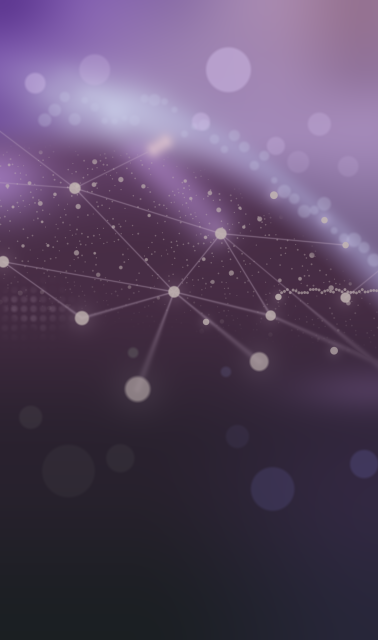
This background is drawn by a Shadertoy shader. Its source:

```glsl
// A violet haze over a dark hillside, crossed by a network of glowing nodes.
// Layers: sky gradient, hill and crest glow, hashed dust, bokeh, links, nodes.
// Lengths are in canvas heights, with the origin at the lower left.
#define DUST_GAIN 0.65
#define LINK_GAIN 0.34
#define NODE_GAIN 0.86
#define GLOW_GAIN 0.85
#define BEADS 34
#define CREAM vec3(.76, .71, .70)
#define PALE vec3(.78, .79, .90)
#define VIOLET vec3(.42, .27, .62)
#define MAUVE vec3(.61, .51, .70)
#define PLUM vec3(.28, .175, .27)

// Nodes: centre and radius.
const vec3 nodes[15] = vec3[](
  vec3(.117,.706,.009), vec3(.345,.635,.009), vec3(.272,.544,.009), vec3(.423,.507,.008),
  vec3(.128,.503,.011), vec3(.405,.435,.0145), vec3(.215,.392,.0195), vec3(.005,.591,.009),
  vec3(.54,.535,.008), vec3(.428,.695,.006), vec3(.507,.656,.005), vec3(.435,.536,.005),
  vec3(.522,.452,.006), vec3(.322,.497,.005), vec3(.54,.617,.005));
// Linked pairs of nodes.
const ivec2 links[11] = ivec2[](ivec2(0,1), ivec2(0,2), ivec2(1,2), ivec2(1,3), ivec2(2,4),
  ivec2(2,6), ivec2(2,5), ivec2(7,4), ivec2(7,2), ivec2(1,14), ivec2(2,3));
// Links leaving the network: node index and far end.
const vec3 strays[6] = vec3[](vec3(0,-.02,.81), vec3(0,-.02,.716), vec3(0,.23,.762),
  vec3(1,.62,.405), vec3(8,.62,.6), vec3(3,.62,.42));
// Bokeh discs: centre, radius, opacity.
const vec4 skyDiscs[8] = vec4[](
  vec4(.148,.891,.024,.26), vec4(.357,.891,.035,.48), vec4(.499,.806,.018,.28),
  vec4(.431,.772,.014,.28), vec4(.466,.747,.017,.17), vec4(.055,.87,.016,.42),
  vec4(.544,.74,.016,.17), vec4(.314,.81,.014,.42));
const vec4 lowDiscs[8] = vec4[](
  vec4(.426,.236,.034,.24), vec4(.569,.275,.022,.3), vec4(.048,.348,.018,.18),
  vec4(.188,.284,.022,.14), vec4(.371,.318,.018,.13), vec4(.107,.264,.041,.12),
  vec4(.208,.449,.008,.42), vec4(.353,.419,.008,.3));

float hash(vec2 p) {
  vec3 q = fract(p.xyx * vec3(.1031, .1030, .0973));
  q += dot(q, q.yzx + 33.33);
  return fract((q.x + q.y) * q.z);
}

float noise(vec2 p) {
  vec2 i = floor(p), f = fract(p);
  f *= f * (3. - 2. * f);
  return mix(mix(hash(i), hash(i + vec2(1, 0)), f.x),
             mix(hash(i + vec2(0, 1)), hash(i + 1.), f.x), f.y);
}

float disc(vec2 p, float r, float blur) {
  float b = max(blur, .7 / iResolution.y);
  return 1. - smoothstep(r - b, r + b, length(p));
}

float blob(vec2 p, vec2 size) { p /= size; return exp(-dot(p, p)); }

float stroke(vec2 p, vec2 a, vec2 b, float width) {
  p -= a; b -= a;
  p -= b * clamp(dot(p, b) / dot(b, b), 0., 1.);
  return blob(p, vec2(width));
}

// A thin line that softens below the focal plane.
float link(vec2 p, vec2 a, vec2 b) {
  float sharp = smoothstep(.40, .56, p.y);
  return stroke(p, a, b, max(mix(.006, .0013, sharp), .8 / iResolution.y)) * mix(.4, 1., sharp);
}

float crest(float x) { return .83 - 1.15 * pow(max(x - .2, 0.), 1.63); }

// One jittered dot in a share of the cells of a tilted grid.
float dust(vec2 p, float cell, float radius, float share) {
  vec2 g = mat2(.96, -.28, .28, .96) * p / cell, id = floor(g) + 200.;
  vec2 centre = .25 + .5 * vec2(hash(id), hash(id + 17.));
  float size = radius * (.6 + .7 * hash(id + 41.));
  return step(hash(id + 63.), share) * disc((fract(g) - centre) * cell, size, radius * .4);
}

vec3 background(vec2 p, float depth) {
  vec3 sky = mix(VIOLET, MAUVE, smoothstep(0., .42, p.x + .9 * (1. - p.y)));
  sky = mix(sky, vec3(.61, .46, .56), .75 * blob(p - vec2(.56, 1), vec2(.18, .13)));
  sky = mix(vec3(.45, .37, .53), sky, smoothstep(.6, .8, p.y));
  sky += .1 * (noise(p * vec2(7, 10)) - .5);
  vec3 ground = mix(vec3(.105, .12, .135), vec3(.16, .13, .18), smoothstep(0., .3, p.y));
  ground = mix(ground, PLUM, smoothstep(.28, .58, p.y));
  ground += vec3(.05, .03, .09) * smoothstep(.2, .6, p.x) * (1. - smoothstep(.15, .55, p.y));
  ground += vec3(.10, .07, .13) * smoothstep(.6, .78, p.y);
  // Light catching the slopes.
  ground += vec3(.24, .22, .33) * blob(p - vec2(-.01, .715), vec2(.085, .06));
  ground += vec3(.20, .18, .26) * stroke(p, vec2(.22, .77), vec2(.33, .65), .035);
  ground += vec3(.09, .07, .11) * blob(p - vec2(.58, .39), vec2(.12, .035));
  vec3 col = mix(sky, ground, smoothstep(.015, .085, depth));
  // The crest and its brightest patch.
  float rim = blob(vec2(depth), vec2(.031)) * smoothstep(.02, .2, p.x);
  col = mix(col, vec3(.66, .65, .82), .42 * rim);
  vec2 q = p - vec2(.18, .83);
  float glow = blob(q + vec2(0, .25 * q.x), vec2(.13, .05));
  return mix(col, PALE, GLOW_GAIN * glow * (.8 + .3 * noise(p * 28.)));
}

void mainImage(out vec4 fragColor, in vec2 fragCoord) {
  vec2 p = fragCoord / iResolution.y;
  float depth = crest(p.x) - p.y;
  vec3 col = background(p, depth);
  // Hillside dust and a blurred lattice.
  float field = smoothstep(.05, .09, depth) * smoothstep(.5, .64, p.y + .12 * p.x);
  float specks = .6 * dust(p, .0085, .0011, .35) + dust(p, .033, .0032, .42);
  col = mix(col, CREAM, DUST_GAIN * field * min(specks, 1.));
  float lattice = disc((fract(p / .015) - .5) * .015, .005, .003);
  col += .16 * lattice * blob(p - vec2(.045, .515), vec2(.05, .03)) * noise(p * 60.);
  // Beads on the crest and the short trail.
  for (int i = 0; i < BEADS; i++) {
    float k = float(i), x = .07 + .53 * k / float(BEADS), spread = hash(vec2(k, 5)) - .5;
    vec2 bead = vec2(x, crest(x) + .045 * spread), trail = vec2(.44 + .0045 * k, .545 + .006 * spread);
    col = mix(col, PALE, .26 * disc(p - bead, mix(.004, .011, hash(vec2(k, 9))), .003));
    col = mix(col, CREAM, .6 * disc(p - trail, .0022, .001));
  }
  // Bokeh and a warm flare.
  for (int i = 0; i < 8; i++) {
    vec4 s = skyDiscs[i], d = lowDiscs[i];
    vec3 tint = mix(vec3(.4), vec3(.38, .36, .62), smoothstep(.2, .45, d.x));
    col = mix(col, vec3(.82, .74, .91), s.w * disc(p - s.xy, s.z, .003));
    col = mix(col, tint, d.w * disc(p - d.xy, d.z, .003));
  }
  col = mix(col, vec3(.9, .79, .82), .65 * stroke(p, vec2(.241, .767), vec2(.258, .778), .013));
  // Links and nodes.
  float lines = 0.;
  for (int i = 0; i < 11; i++) lines = max(lines, link(p, nodes[links[i].x].xy, nodes[links[i].y].xy));
  for (int i = 0; i < 6; i++) lines = max(lines, .8 * link(p, nodes[int(strays[i].x)].xy, strays[i].yz));
  col = mix(col, vec3(.76, .67, .76), LINK_GAIN * lines);
  for (int i = 0; i < 15; i++) {
    vec3 n = nodes[i];
    float lit = mix(.68, 1., smoothstep(.38, .56, n.y));
    col += .07 * lit * blob(p - n.xy, vec2(n.z * 2.2));
    col = mix(col, CREAM, NODE_GAIN * lit * disc(p - n.xy, n.z, n.z * .18));
  }
  fragColor = vec4(clamp(col, 0., 1.), 1);
}
```
